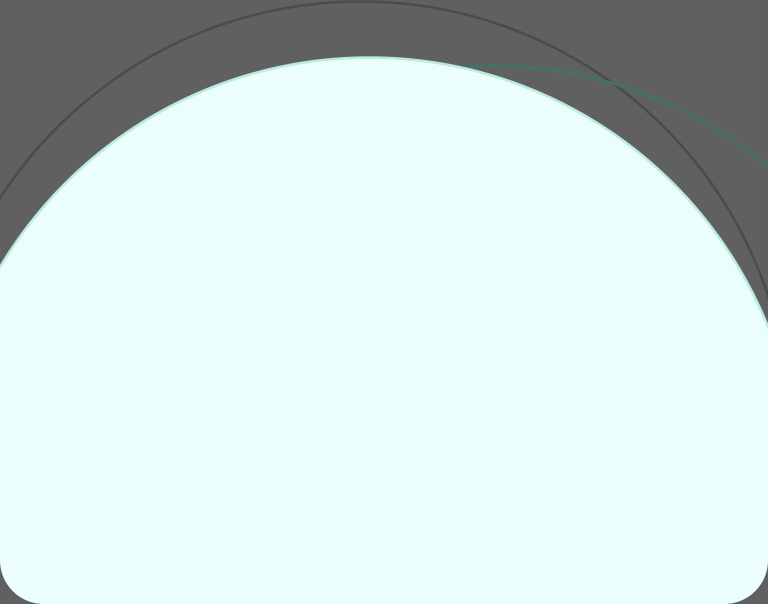
This background is drawn by a WebGL 2 fragment shader. Its source:

```glsl
#version 300 es
precision highp float;

uniform vec2 u_resolution;
out vec4 outColor;

// Lengths are fractions of the canvas width
#define LINE_WIDTH 0.0033
#define CORNER_RADIUS 0.057
#define DOME vec3(0.4807, 0.1516, 0.5599)
#define DARK_RING vec3(0.4697, 0.2259, 0.5586)
#define GREEN_RING vec3(0.6406, 0.1419, 0.5586)
#define GRAY vec3(0.376, 0.376, 0.376)
#define ICE vec3(0.925, 0.992, 0.992)
#define MINT vec3(0.725, 0.925, 0.865)
#define SLATE vec3(0.290, 0.290, 0.320)
#define GREEN vec3(0.260, 0.455, 0.390)

// Circle packed as centre.xy and radius
float circleDistance(vec2 p, vec3 circle) {
    return length(p - circle.xy) - circle.z;
}

float boxDistance(vec2 p, vec2 halfSize, float radius) {
    vec2 q = abs(p) - halfSize + radius;
    return length(max(q, 0.0)) + min(max(q.x, q.y), 0.0) - radius;
}

float fillMask(float dist, float pixel) {
    return clamp(0.5 - dist / pixel, 0.0, 1.0);
}

float strokeMask(float dist, float pixel) {
    return fillMask(abs(dist) - 0.5 * LINE_WIDTH, pixel);
}

void main() {
    float pixel = 1.0 / u_resolution.x;
    vec2 p = gl_FragCoord.xy * pixel;
    float aspect = u_resolution.y * pixel;

    // Thin rings behind the dome
    vec3 color = GRAY;
    color = mix(color, SLATE, strokeMask(circleDistance(p, DARK_RING), pixel));
    color = mix(color, GREEN, strokeMask(circleDistance(p, GREEN_RING), pixel));

    // Pale dome with a mint rim
    float dome = circleDistance(p, DOME);
    color = mix(color, ICE, fillMask(dome, pixel));
    color = mix(color, MINT, strokeMask(dome, pixel));

    // Rounded lower corners: the card extends above the canvas
    vec2 halfCard = vec2(0.5, aspect);
    float card = boxDistance(p - halfCard, halfCard, CORNER_RADIUS);
    color = mix(GRAY, color, fillMask(card, pixel));

    outColor = vec4(color, 1.0);
}
```
